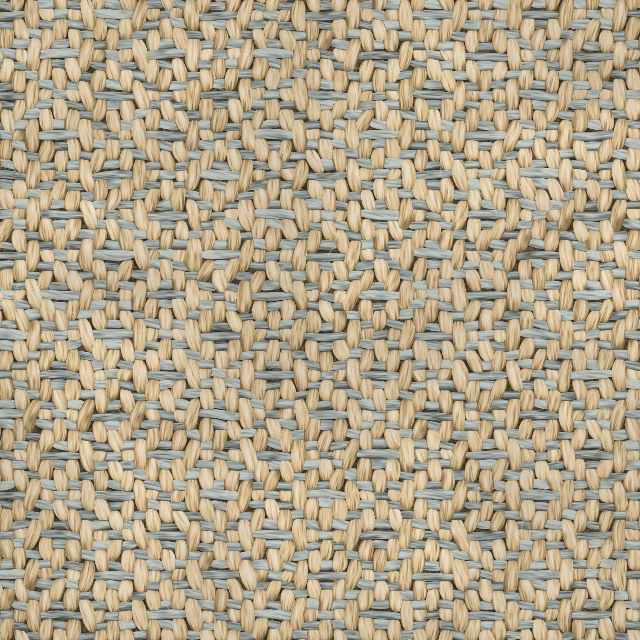
A WebGL 2 fragment shader for this texture:

```glsl
#version 300 es
precision highp float;

#define THREADS vec2(48.0, 64.0)
#define OVERLAP vec2(0.07, 0.27)
#define FLOAT_THICKNESS 0.48
#define JITTER 0.20
#define FIBRE_CONTRAST 1.15
#define TAN_LIGHT vec3(0.89, 0.84, 0.75)
#define TAN_MID vec3(0.82, 0.715, 0.55)
#define TAN_DARK vec3(0.50, 0.41, 0.27)
#define BLUE_LIGHT vec3(0.75, 0.77, 0.74)
#define BLUE_MID vec3(0.58, 0.61, 0.595)
#define BLUE_DARK vec3(0.33, 0.34, 0.32)
#define GAP vec3(0.31, 0.26, 0.18)

uniform vec2 u_resolution;
out vec4 fragColor;

float hash(vec2 p) {
    return fract(sin(dot(p, vec2(127.1, 311.7))) * 43758.5453);
}

float noise(vec2 p) {
    vec2 i = floor(p), f = fract(p);
    f = f * f * (3.0 - 2.0 * f);
    return mix(mix(hash(i), hash(i + vec2(1, 0)), f.x),
               mix(hash(i + vec2(0, 1)), hash(i + vec2(1, 1)), f.x), f.y);
}

// Coarse strands with finer hairs between them
float fibres(vec2 p) {
    return 0.6 * noise(p) + 0.4 * noise(p * vec2(1.3, 2.1) + 17.0);
}

// Diamond twill on an eight-thread repeat with half drop: rings 2 and 3 are tan
bool isTan(vec2 cell) {
    vec2 fold = abs(mod(cell + vec2(4.0, 6.0), 8.0) - 4.0);
    float ring = min(fold.x + fold.y, 8.0 - fold.x - fold.y);
    return ring > 1.5 && ring < 3.5;
}

// Superellipse distance, 1 on the outline
float pillow(vec2 q, float power) {
    q = pow(abs(q) + 1e-4, vec2(power));
    return pow(q.x + q.y, 1.0 / power);
}

vec3 ramp(vec3 dark, vec3 mid, vec3 light, float t) {
    return t < 0.5 ? mix(dark, mid, max(t, 0.0) * 2.0)
                   : mix(mid, light, min(t, 1.0) * 2.0 - 1.0);
}

void main() {
    vec2 uv = gl_FragCoord.xy / u_resolution;
    vec2 p = uv * THREADS;
    p += 0.35 * (vec2(noise(p * 0.45), noise(p * 0.45 + 57.0)) - 0.5);
    float softness = clamp(0.7 * THREADS.y / u_resolution.y, 0.02, 0.3);
    vec2 home = floor(p);

    vec3 colour = GAP * (0.65 + 0.8 * noise(p * vec2(7.0, 4.0)));
    float top = -1.0;

    for (int j = -3; j <= 1; j++) {
        for (int i = -3; i <= 1; i++) {
            vec2 cell = home + vec2(i, j);
            bool tanYarn = isTan(cell);
            vec2 along = tanYarn ? vec2(0, 1) : vec2(1, 0);

            // Draw each run of equal cells once, from its first cell
            if (isTan(cell - along) == tanYarn) continue;
            float run = 1.0;
            while (run < 3.0 && isTan(cell + along * run) == tanYarn) run += 1.0;

            float seed = hash(cell), seedB = hash(cell + 31.7);
            vec2 q = p - cell - 0.5 - along * 0.5 * (run - 1.0);
            q -= JITTER * (vec2(seed, seedB) - 0.5);
            float reach = max(abs(dot(q, along)) - 0.5 * (run - 1.0), 0.0);
            float d, height;
            vec3 yarn;

            if (tanYarn) {
                // Tan warp knot, dipping under the floats above and below
                vec2 size = vec2(0.5, 0.5 * run) + OVERLAP * (0.8 + 0.4 * seedB);
                q.x += q.y * (seed - 0.5) * 0.40;
                q /= size;
                float strand = q.x / (1.05 - 0.25 * q.y * q.y);
                float fibre = fibres(vec2(q.y * size.y * 0.9, strand * 4.2 + q.y * (seedB - 0.5) * 2.0) + seed * 91.0);
                d = pillow(q, 2.4) + 0.16 * (fibre - 0.5);
                height = 1.0 - 1.1 * reach * reach - 0.25 * q.x * q.x;
                float tone = 0.72 - 0.55 * pow(d, 3.0) + FIBRE_CONTRAST * (fibre - 0.5)
                           + 0.24 * (seed - 0.5) + 0.12 * q.y;
                yarn = ramp(TAN_DARK, TAN_MID, TAN_LIGHT, tone);
            } else {
                // Blue weft float, dipping under the knots at either end
                vec2 size = vec2(0.5 * run + 0.38, FLOAT_THICKNESS * (0.85 + 0.25 * seedB));
                q.y += q.x * (seed - 0.4) * 0.45 / run;
                q /= size;
                float x = q.x * size.x;
                float fibre = fibres(vec2(x * 1.2, q.y * 2.6 + x * (seedB - 0.2)) + seed * 73.0);
                d = pillow(q, 2.6) + 0.20 * (fibre - 0.5);
                height = 0.86 - 0.4 * reach * reach - 0.12 * q.y * q.y;
                float tone = 0.72 - 0.45 * pow(abs(q.y), 3.0) - 0.25 * reach * reach
                           + FIBRE_CONTRAST * (fibre - 0.5) + 0.45 * (seedB - 0.5) + 0.16 * q.y;
                yarn = ramp(BLUE_DARK, BLUE_MID, BLUE_LIGHT, tone);
            }

            // The higher yarn hides the lower one, which darkens beside it
            float above = smoothstep(-0.04, 0.04, height - top);
            float shade = 1.0 - smoothstep(0.95, 1.25, d);
            colour *= 1.0 - 0.32 * above * shade;
            float visible = above * (1.0 - smoothstep(1.0 - softness, 1.0 + softness, d));
            colour = mix(colour, yarn, visible);
            top = mix(top, height, visible);
        }
    }

    // Stray pale hairs
    vec2 tuft = uv * THREADS * 0.5;
    vec2 tuftCell = floor(tuft);
    float turn = 6.2832 * hash(tuftCell + 5.3);
    vec2 h = mat2(cos(turn), sin(turn), -sin(turn), cos(turn)) * (fract(tuft) - 0.5);
    float hair = 1.0 - smoothstep(0.015, 0.015 + softness * 0.5, abs(h.y + 0.6 * h.x * h.x - 0.05));
    hair *= step(0.7, hash(tuftCell + 9.1)) * (1.0 - smoothstep(0.28, 0.42, length(h)));
    colour = mix(colour, TAN_LIGHT, 0.3 * hair);

    // Slow drift of tone across the cloth
    colour *= 0.95 + 0.10 * noise(uv * 9.0);
    fragColor = vec4(colour, 1.0);
}
```
